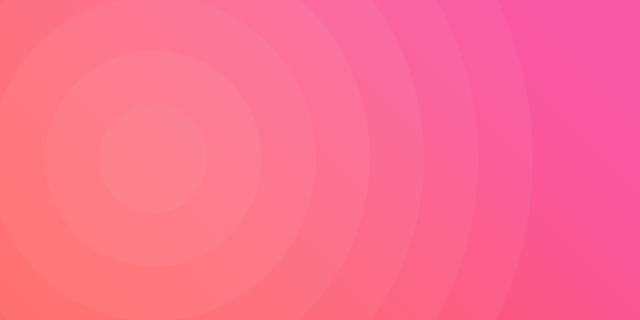
A Shadertoy shader for this background:

```glsl
// Coral to magenta diagonal gradient under stacked translucent discs.

#define DISC_COUNT 7
#define DISC_STEP 0.1693
#define DISC_CENTER vec2(0.479, 0.504)
#define DISC_ALPHA 0.04
#define CORAL vec3(1.000, 0.345, 0.345)
#define MAGENTA vec3(0.973, 0.341, 0.651)

// Diagonal blend from the lower left corner to the upper right one
vec3 diagonalGradient(vec2 p, float aspect) {
    float t = (p.x + p.y) / (aspect + 1.0);
    return mix(CORAL, MAGENTA, smoothstep(0.0, 1.0, t));
}

// Antialiased coverage of a disc
float disc(vec2 p, float radius, float pixel) {
    float d = length(p - DISC_CENTER) - radius;
    return clamp(0.5 - d / pixel, 0.0, 1.0);
}

void mainImage(out vec4 fragColor, in vec2 fragCoord) {
    // Canvas height is one unit
    vec2 p = fragCoord / iResolution.y;
    float aspect = iResolution.x / iResolution.y;
    float pixel = 1.0 / iResolution.y;

    vec3 color = diagonalGradient(p, aspect);

    // Each concentric disc adds a thin veil of white
    for (int i = 1; i <= DISC_COUNT; i++) {
        float coverage = disc(p, float(i) * DISC_STEP, pixel);
        color = mix(color, vec3(1.0), DISC_ALPHA * coverage);
    }

    fragColor = vec4(color, 1.0);
}
```
